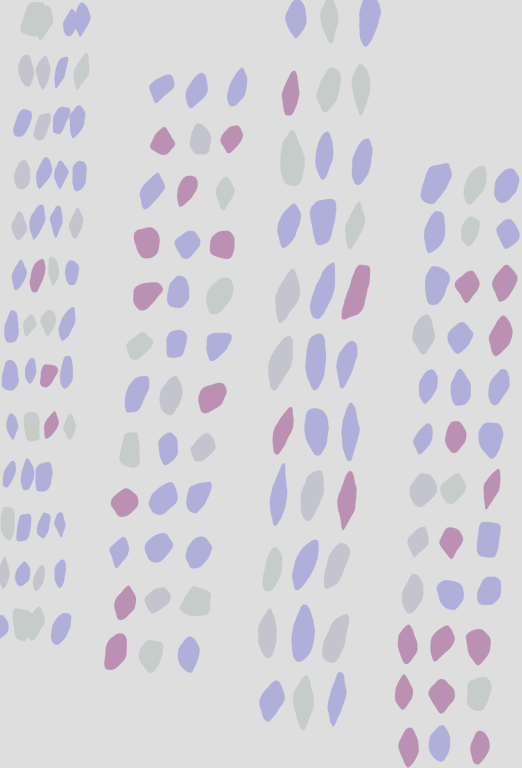
Write a WebGL 2 fragment shader that draws this pattern.

```glsl
#version 300 es
precision highp float;

#define JITTER vec2(0.20, 0.11)
#define WANDER 0.012
#define SIZE_SPREAD 0.36
#define TILT 0.38
#define TAPER 0.55
#define FACET_SPREAD 0.22
#define ROUNDING 10.0
#define RIPPLE 0.0012
#define RIPPLE_SCALE 85.0
#define PAIR_WIDEN 1.3

uniform vec2 u_resolution;
out vec4 fragColor;

const vec3 PAPER = vec3(0.870);
const vec3 PERIWINKLE = vec3(0.685, 0.685, 0.852);
const vec3 PLUM = vec3(0.730, 0.568, 0.702);
const vec3 SAGE = vec3(0.775, 0.800, 0.792);
const vec3 DOVE = vec3(0.768, 0.768, 0.810);

// Strips of marks, in units of canvas height, y downwards
const int STRIPS = 4;
const vec4 LAYOUT[STRIPS] = vec4[](    // first mark, spacing
    vec4(0.036, 0.029, 0.0238, 0.0655),
    vec4(0.212, 0.117, 0.0482, 0.0668),
    vec4(0.385, 0.029, 0.0443, 0.0887),
    vec4(0.570, 0.238, 0.0469, 0.0667));
const vec4 STYLE[STRIPS] = vec4[](     // half size, slant, share of plum
    vec4(0.0088, 0.0195, -0.036, 0.08),
    vec4(0.0152, 0.0221, -0.088, 0.36),
    vec4(0.0138, 0.0335, -0.040, 0.12),
    vec4(0.0145, 0.0228, -0.058, 0.34));
const ivec2 COUNT[STRIPS] = ivec2[](
    ivec2(4, 13), ivec2(3, 12), ivec2(3, 11), ivec2(3, 12));

vec3 hash(ivec3 cell, int stream) {
    uvec3 v = uvec3(cell + ivec3(512, 512, 16 * stream + 512));
    v = v * 1664525u + 1013904223u;
    v.x += v.y * v.z; v.y += v.z * v.x; v.z += v.x * v.y;
    v ^= v >> 16u;
    v.x += v.y * v.z; v.y += v.z * v.x; v.z += v.x * v.y;
    return vec3(v >> 8u) * exp2(-24.0);
}

float cornerSlope(ivec2 cell, vec2 offset) {
    float angle = 6.2832 * hash(ivec3(cell, 0), 20).x;
    return dot(vec2(cos(angle), sin(angle)), offset);
}

float gradientNoise(vec2 p) {
    ivec2 i = ivec2(floor(p));
    vec2 f = fract(p), u = f * f * f * (f * (f * 6.0 - 15.0) + 10.0);
    vec2 e = vec2(1.0, 0.0);
    return mix(mix(cornerSlope(i, f), cornerSlope(i + ivec2(1, 0), f - e), u.x),
               mix(cornerSlope(i + ivec2(0, 1), f - e.yx),
                   cornerSlope(i + ivec2(1, 1), f - e.xx), u.x), u.y);
}

// Rounded irregular octagon, from a p-norm of eight uneven half planes
float markDistance(vec2 p, vec2 halfSize, ivec3 id) {
    vec3 r = hash(id, 1);
    p.x += TILT * (r.x - 0.25) * p.y;
    vec2 q = p / halfSize;
    if (max(abs(q.x), abs(q.y)) > 1.8) return 1.0;
    q.x /= 1.0 - TAPER * (r.y - 0.35) * clamp(q.y, -1.2, 1.2);
    float diagonalReach = mix(0.82, 1.18, r.z * r.z);
    float sum = 0.0;
    vec2 slope = vec2(0.0);
    for (int k = 0; k < 8; k++) {
        vec3 h = hash(id, 2 + k);
        float angle = 0.7854 * (float(k) + 0.5 * (h.x - 0.5));
        float reach = k % 2 == 0 ? 1.0 : diagonalReach;
        reach *= 1.0 + FACET_SPREAD * (h.y - 0.5);
        vec2 n = vec2(cos(angle), sin(angle)) / reach;
        float m = max(dot(q, n), 0.0);
        sum += pow(m, ROUNDING);
        slope += pow(m, ROUNDING - 1.0) * n;
    }
    float f = pow(max(sum, 1e-4), 1.0 / ROUNDING);
    slope *= pow(f, 1.0 - ROUNDING) / halfSize;
    return (f - 1.0) / max(length(slope), 1e-3);
}

vec3 markColour(ivec3 id, float plumShare) {
    float pick = hash(id, 11).x;
    float blueEnd = plumShare + 0.6 - 0.85 * plumShare;
    if (pick < plumShare) return PLUM;
    if (pick < blueEnd) return PERIWINKLE;
    return pick < 0.5 * (blueEnd + 1.0) ? SAGE : DOVE;
}

void main() {
    vec2 p = vec2(gl_FragCoord.x, u_resolution.y - gl_FragCoord.y) / u_resolution.y;
    float pixel = 1.0 / u_resolution.y;
    float ripple = RIPPLE * gradientNoise(p * RIPPLE_SCALE);
    vec3 colour = PAPER;

    for (int s = 0; s < STRIPS; s++) {
        vec2 spacing = LAYOUT[s].zw;
        vec2 local = p - LAYOUT[s].xy;
        local.x -= STYLE[s].z * local.y;
        ivec2 nearest = ivec2(floor(local / spacing + 0.5));
        for (int n = 0; n < 9; n++) {
            ivec2 cell = nearest + ivec2(n % 3, n / 3) - 1;
            if (any(lessThan(cell, ivec2(0))) || any(greaterThanEqual(cell, COUNT[s]))) continue;
            if (s == 0 && cell == ivec2(3, 9)) continue; // gap in the narrow strip
            ivec3 id = ivec3(cell, s), tint = id;
            vec3 r = hash(id, 0);
            vec2 centre = (vec2(cell) + JITTER * (r.xy - 0.5)) * spacing;
            centre.x += WANDER * gradientNoise(vec2(float(cell.y) * 0.73, float(s) + 0.5));
            vec2 halfSize = STYLE[s].xy * (1.0 + SIZE_SPREAD * (vec2(r.z, hash(id, 12).x) - 0.5));

            // Neighbours fuse in pairs at both ends of the narrow strip
            bool last = cell.y == COUNT[s].y - 1;
            if (s == 0 && (cell.y == 0 || last)) {
                int slot = cell.x + int(last);
                tint.x = slot / 2;
                centre.x += (slot % 2 == 0 ? 0.16 : -0.16) * spacing.x;
                halfSize.x *= PAIR_WIDEN;
            }
            float d = markDistance(local - centre, halfSize, id) + ripple;
            float cover = 1.0 - smoothstep(-0.75 * pixel, 0.75 * pixel, d);
            colour = mix(colour, markColour(tint, STYLE[s].w), cover);
        }
    }
    fragColor = vec4(colour, 1.0);
}
```
